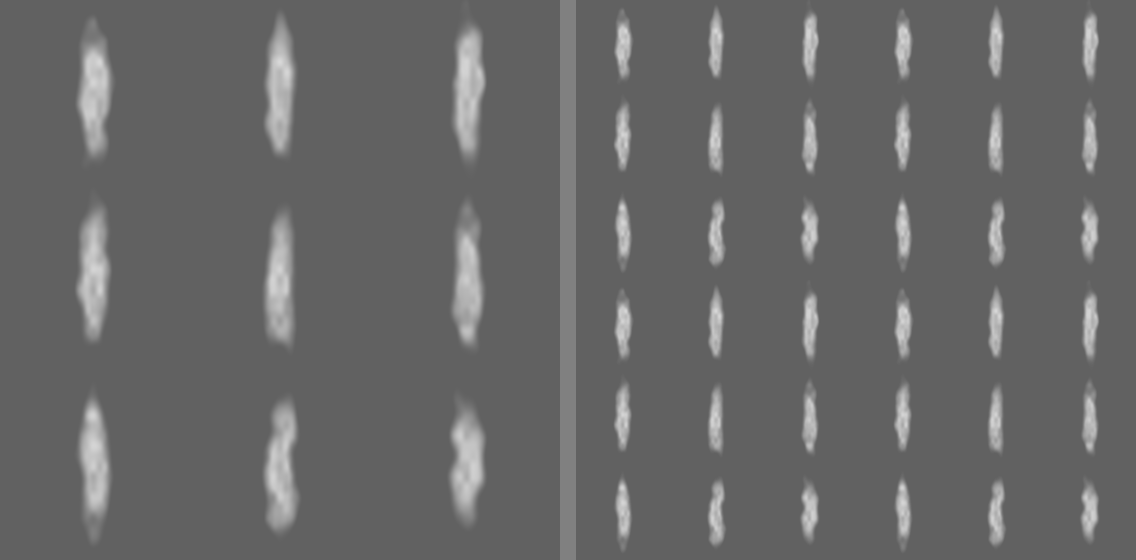
Left, the tile; right, the same tile 2 across and 2 down.
Write a Shadertoy shader that draws this pattern.

```glsl
// Soft pale upright dashes on flat grey, one in each cell of a 3 by 3 grid.
// Each dash is a blurred ellipse whose outline and brightness are roughened
// by value noise that wraps at the canvas edges, so the result tiles.

const float REPEATS = 3.0;
const vec2 DASH_RADII = vec2(0.085, 0.355);   // in cell units
const vec2 NOISE_PER_CELL = vec2(14.0, 9.0);
const float GROUND = 0.38;

float hash(vec2 p) {
    return fract(sin(dot(p, vec2(127.1, 311.7))) * 43758.5453);
}

// Value noise whose lattice repeats after the given whole period.
float wrapNoise(vec2 p, vec2 period, float seed) {
    vec2 i = floor(p);
    vec2 f = fract(p);
    f = f * f * (3.0 - 2.0 * f);
    vec2 lo = mod(i, period) + seed;
    vec2 hi = mod(i + 1.0, period) + seed;
    return mix(mix(hash(lo), hash(vec2(hi.x, lo.y)), f.x),
               mix(hash(vec2(lo.x, hi.y)), hash(hi), f.x), f.y);
}

// Noise centred on zero, with its density given per cell.
float cellNoise(vec2 grid, vec2 density, float seed) {
    return wrapNoise(grid * density, density * REPEATS, seed) - 0.5;
}

// Blurred coverage of an ellipse; rough shifts its edge in or out.
float softEllipse(vec2 p, vec2 radii, float rough) {
    return 1.0 - smoothstep(0.48, 1.22, length(p / radii) + rough);
}

void mainImage(out vec4 fragColor, in vec2 fragCoord) {
    vec2 grid = fragCoord / iResolution.xy * REPEATS;
    vec2 cell = mod(floor(grid), REPEATS);
    vec2 p = fract(grid) - 0.5;

    // Small differences of place and height between repeats
    vec2 jitter = vec2(hash(cell + 3.7), hash(cell + 9.2)) - 0.5;
    p -= jitter * vec2(0.012, 0.045);
    vec2 radii = DASH_RADII * vec2(1.0, 0.96 + 0.08 * hash(cell + 5.3));

    // Sideways wander and ragged outline
    p.x += 0.035 * cellNoise(grid, vec2(4.0, 7.0), 17.0);
    float rough = 0.42 * cellNoise(grid, NOISE_PER_CELL, 41.0);
    float coverage = softEllipse(p, radii, rough);

    // Mottled brightness, a little lighter toward the top
    float mottle = 0.16 * cellNoise(grid, NOISE_PER_CELL * 2.0, 73.0);
    float lift = 0.37 + mottle + 0.12 * p.y;

    fragColor = vec4(vec3(GROUND + coverage * lift), 1.0);
}
```
